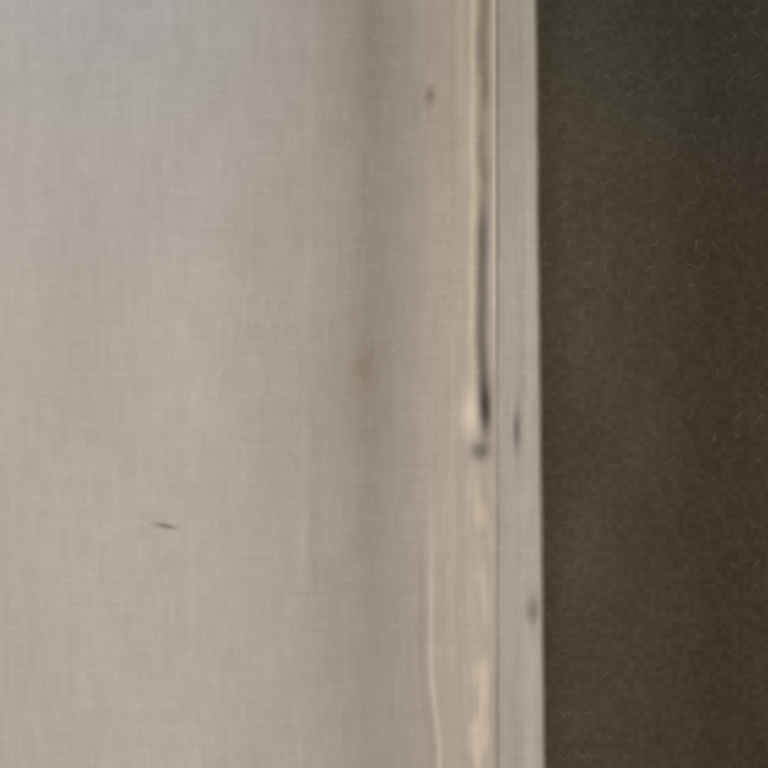
This texture is drawn by a three.js fragment shader. Its source:

```glsl
// A pale, worn plaster wall with a soft vertical hollow and a chipped seam,
// ending at a blurred edge beside a dark panel. Smooth colour ramps give the
// shading; stretched value noise and curved scratches give the wear.
varying vec2 vUv;

float hash(vec2 p) {
  p = fract(p * vec2(0.1031, 0.1137));
  p += dot(p, p.yx + 33.33);
  return fract((p.x + p.y) * p.x * 7.31);
}

float noise(vec2 p) {
  vec2 i = floor(p), f = fract(p);
  f = f * f * (3.0 - 2.0 * f);
  return mix(mix(hash(i), hash(i + vec2(1.0, 0.0)), f.x),
             mix(hash(i + vec2(0.0, 1.0)), hash(i + 1.0), f.x), f.y);
}

float fbm(vec2 p) {
  float sum = 0.0, gain = 0.5;
  for (int i = 0; i < 4; i++) {
    sum += gain * (noise(p) - 0.5);
    p = p * 2.03 + 17.3;
    gain *= 0.55;
  }
  return sum;
}

// Soft bump centred on c with radii r
float spot(vec2 p, vec2 c, vec2 r) {
  vec2 d = (p - c) / r;
  return exp(-dot(d, d));
}

float line(float x, float c, float w) {
  float d = (x - c) / w;
  return exp(-d * d);
}

// Soft window between two heights
float span(float y, float lo, float hi, float soft) {
  return smoothstep(lo - soft, lo + soft, y) * (1.0 - smoothstep(hi - soft, hi + soft, y));
}

// One short curved fibre per jittered cell
float fibres(vec2 p, float cells) {
  vec2 g = p * cells, id = floor(g);
  float a = 6.283 * hash(id + 3.7);
  vec2 d = fract(g) - 0.5 - 0.2 * (vec2(hash(id + 9.1), hash(id + 21.4)) - 0.5);
  d = vec2(cos(a) * d.x + sin(a) * d.y, cos(a) * d.y - sin(a) * d.x);
  d.y += (hash(id + 5.2) - 0.5) * 4.0 * d.x * d.x;
  return line(d.y, 0.0, 0.05) * (1.0 - smoothstep(0.12, 0.32, abs(d.x))) * step(0.5, hash(id + 13.0));
}

vec3 wallColor(vec2 p) {
  float x = p.x, y = p.y;

  // Broad ramps: pale field, hollow, warm ridge
  vec3 col = mix(vec3(0.69, 0.655, 0.615), vec3(0.645, 0.605, 0.555), smoothstep(0.25, 0.44, x));
  col = mix(col, vec3(0.66, 0.655, 0.64), 0.8 * spot(p, vec2(0.12, 1.0), vec2(0.28, 0.2)));
  col -= 0.035 * smoothstep(0.6, 1.0, y) * smoothstep(0.05, 0.4, x);
  float hollow = line(x, 0.488, 0.05) * mix(0.6, 1.0, smoothstep(0.1, 0.5, y));
  col -= vec3(0.052, 0.053, 0.056) * hollow;
  col -= 0.018 * line(x, 0.483, 0.017) * smoothstep(0.15, 0.35, y);
  col += vec3(0.035, 0.026, 0.012) * smoothstep(0.52, 0.6, x) * (1.0 - smoothstep(0.635, 0.65, x));

  // Cloth-like grain
  col += 0.035 * fbm(p * vec2(9.0, 6.0));
  col += 0.035 * fbm(p * vec2(120.0, 28.0));
  col += 0.025 * fbm(p * vec2(30.0, 150.0) + 40.0);
  col += 0.018 * fibres(p + 0.01 * fbm(p * 20.0), 30.0);

  // Faint vertical streaks
  float broken = noise(vec2(x * 40.0, y * 14.0));
  col += 0.03 * broken * line(x, 0.397 + 0.018 * (y - 0.5), 0.006);
  col -= 0.025 * broken * line(x, 0.41, 0.005) * span(y, 0.1, 0.4, 0.08);
  col += 0.06 * fbm(vec2(x * 90.0, y * 4.0)) * smoothstep(0.53, 0.6, x);
  float crease = 0.561 + 0.012 * smoothstep(0.15, 0.0, y);
  col += vec3(0.075, 0.06, 0.045) * line(x, crease, 0.004) * (1.0 - smoothstep(0.2, 0.42, y));
  col -= 0.035 * line(x, crease - 0.012, 0.006) * (1.0 - smoothstep(0.15, 0.4, y));

  // Seam with its dark core and pale rims
  float sway = 0.004 * (noise(vec2(3.0, y * 16.0)) - 0.5);
  float seam = 0.628 + sway;
  float core = span(y, 0.46, 0.73, 0.035);
  col -= vec3(0.22, 0.215, 0.185) * core * line(x, seam, 0.0075);
  col -= 0.16 * smoothstep(0.7, 0.78, y) * line(x, seam + 0.002, 0.007)
       * (0.35 + 0.65 * noise(vec2(x * 60.0, y * 26.0)));
  col += vec3(0.085, 0.07, 0.045) * line(x, 0.615 + sway, 0.005) * smoothstep(0.4, 0.6, y);
  col += vec3(0.1, 0.085, 0.05) * line(x, 0.643, 0.0025) * smoothstep(0.45, 0.65, y);
  col -= 0.09 * line(x, 0.648, 0.003) * (0.5 + 0.5 * noise(vec2(7.0, y * 9.0)));
  float flakes = smoothstep(0.4, 0.8, noise(vec2(x * 95.0, y * 24.0)));
  col += vec3(0.11, 0.09, 0.065) * flakes * line(x, 0.622, 0.016) * (1.0 - smoothstep(0.3, 0.42, y));

  // Chip, dark tip and small stains
  col += vec3(0.13, 0.115, 0.095) * spot(p, vec2(0.611, 0.462), vec2(0.013, 0.034));
  col -= vec3(0.25, 0.24, 0.2) * spot(p, vec2(0.633, 0.463), vec2(0.007, 0.032));
  col -= vec3(0.2, 0.19, 0.16) * spot(p, vec2(0.625, 0.413), vec2(0.012, 0.012));
  col -= vec3(0.17, 0.16, 0.13) * spot(p, vec2(0.673, 0.44), vec2(0.005, 0.026));
  col -= 0.14 * spot(p, vec2(0.694, 0.205), vec2(0.008, 0.018));
  col -= vec3(0.1, 0.11, 0.11) * spot(p, vec2(0.56, 0.876), vec2(0.007, 0.012));
  col -= vec3(0.03, 0.035, 0.05) * spot(p, vec2(0.472, 0.52), vec2(0.014, 0.022));
  col -= vec3(0.15, 0.17, 0.18) * spot(p, vec2(0.216, 0.315 - 0.15 * (x - 0.216)), vec2(0.013, 0.0035));
  return col + 0.025 * line(x, 0.69, 0.015);
}

vec3 panelColor(vec2 p) {
  vec3 col = mix(vec3(0.29, 0.262, 0.215), vec3(0.243, 0.215, 0.172), smoothstep(0.74, 1.0, p.x));
  col = mix(col, vec3(0.19, 0.19, 0.165), 0.75 * spot(p, vec2(1.0, 1.04), vec2(0.28, 0.2)));
  col -= 0.025 * line(p.x, 0.705, 0.025);
  col += 0.04 * fbm(p * vec2(12.0, 7.0)) + 0.06 * fbm(p * 140.0);
  return col + 0.05 * fibres(p + 0.015 * fbm(p * 25.0), 36.0) * noise(p * 9.0);
}

void main() {
  float edge = 0.7085 - 0.011 * vUv.y + 0.001 * (noise(vec2(2.0, vUv.y * 30.0)) - 0.5);
  float panel = smoothstep(-0.006, 0.006, vUv.x - edge);
  gl_FragColor = vec4(mix(wallColor(vUv), panelColor(vUv), panel), 1.0);
}
```
